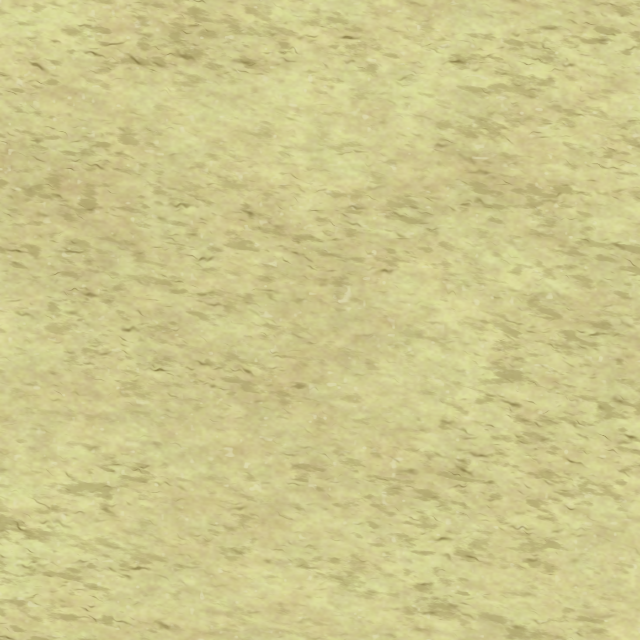
This texture is drawn by a WebGL 1 fragment shader. Its source:

```glsl
precision highp float;
// Pale straw-coloured stone with soft tan bands, fine grain and short dark flecks.

uniform vec2 u_resolution;

#define BAND_HEIGHT 0.63
#define BAND_WIDTH 0.17
#define PATCH_CONTRAST 1.15
#define MOTTLE_CONTRAST 1.35
#define GRAIN_CONTRAST 1.05
#define STREAK_STRENGTH 0.60
#define FLECK_STRENGTH 0.80
#define FLECK_TILT -0.20
#define TAN vec3(0.780, 0.740, 0.525)
#define LIME vec3(0.846, 0.835, 0.594)
#define OLIVE vec3(0.655, 0.615, 0.395)
#define BARK vec3(0.520, 0.470, 0.260)

float hash(vec2 p) {
  vec3 q = fract(p.xyx * vec3(0.1031, 0.1030, 0.0973));
  q += dot(q, q.yzx + 33.33);
  return fract((q.x + q.y) * q.z);
}

float noise(vec2 p) {
  vec2 cell = floor(p);
  vec2 f = fract(p);
  f = f * f * (3.0 - 2.0 * f);
  float low = mix(hash(cell), hash(cell + vec2(1.0, 0.0)), f.x);
  float high = mix(hash(cell + vec2(0.0, 1.0)), hash(cell + vec2(1.0)), f.x);
  return mix(low, high, f.y);
}

float fbm(vec2 p) {
  float sum = 0.0;
  float weight = 0.5;
  for (int i = 0; i < 4; i++) {
    sum += weight * noise(p);
    p = mat2(1.96, 0.26, -0.26, 1.96) * p + 17.3;
    weight *= 0.5;
  }
  return sum / 0.9375;
}

// Darkness of scattered tapered strokes, at most one per grid cell.
float flecks(vec2 uv, vec2 grid, float density, float seed) {
  vec2 home = floor(uv * grid);
  float dark = 0.0;
  for (int j = -1; j <= 1; j++) {
    for (int i = -1; i <= 1; i++) {
      vec2 cell = home + vec2(float(i), float(j));
      vec2 id = cell + seed;
      vec2 jitter = vec2(hash(id + 11.0), hash(id + 47.0));
      vec2 d = uv - (cell + jitter) / grid;
      float angle = FLECK_TILT + 0.7 * (hash(id + 71.0) - 0.5);
      float c = cos(angle);
      float s = sin(angle);
      d = vec2(c * d.x + s * d.y, c * d.y - s * d.x);
      float size = hash(id + 93.0);
      vec2 radius = vec2(mix(0.18, 0.45, size * size), mix(0.11, 0.20, hash(id + 129.0))) / grid;
      float stroke = exp(-1.6 * dot(d / radius, d / radius));
      float present = step(hash(id + 157.0), density);
      dark = max(dark, present * stroke * mix(0.3, 1.0, size * size));
    }
  }
  return dark;
}

void main() {
  vec2 uv = gl_FragCoord.xy / u_resolution;
  vec2 tilted = uv + vec2(0.0, 0.16 * uv.x);

  // Broad tone: a tan band, wide patches, mottling and crisp grain
  float offset = (uv.y - BAND_HEIGHT) / BAND_WIDTH;
  float band = exp(-offset * offset);
  float patches = fbm(uv * vec2(4.5, 9.0) + 5.7) - 0.5;
  float mottle = fbm(tilted * vec2(30.0, 64.0) + 31.0) - 0.5;
  float grain = 0.6 * noise(tilted * vec2(85.0, 165.0) + 3.0)
              + 0.4 * noise(uv * vec2(185.0, 240.0) + 81.0) - 0.5;
  float tone = 0.72 - 0.27 * band + PATCH_CONTRAST * patches
             + MOTTLE_CONTRAST * mottle + GRAIN_CONTRAST * grain;
  vec3 color = mix(TAN, LIME, clamp(tone, -0.5, 1.35));

  // Slight drift between warm and green, with fine colour grain
  float hue = fbm(uv * vec2(22.0, 34.0) + 63.0) - 0.5;
  float tint = noise(uv * vec2(120.0, 150.0) + 210.0) - 0.5;
  color += vec3(0.03, -0.018, -0.01) * hue + vec3(0.012, -0.004, 0.045) * tint;

  // Pale mineral specks
  float speck = noise(tilted * vec2(70.0, 110.0) + 300.0) * noise(uv * vec2(130.0, 170.0) + 330.0);
  color = mix(color, vec3(0.89, 0.88, 0.72), 0.6 * smoothstep(0.50, 0.85, speck));

  // Ragged olive streaks, thickest in uneven clusters
  float cluster = smoothstep(0.32, 0.66, fbm(uv * vec2(6.0, 12.0) + 90.0) + 0.09 * band);
  float ragged = fbm(tilted * vec2(36.0, 95.0) + 140.0);
  float streak = smoothstep(0.56, 0.80, ragged + 0.08 * (cluster - 0.5));
  color = mix(color, OLIVE, STREAK_STRENGTH * streak * mix(0.6, 1.0, cluster));

  // Dark flecks, their edges roughened by noise
  vec2 ripple = vec2(noise(uv * 120.0 + 7.0), noise(uv * 120.0 + 57.0)) - 0.5;
  vec2 rough = uv + vec2(0.008, 0.005) * ripple;
  float dark = flecks(rough, vec2(22.0, 48.0), 0.40, 0.0);
  dark = max(dark, 0.65 * flecks(rough, vec2(38.0, 85.0), 0.45, 400.0));
  dark *= 0.55 + 0.9 * noise(uv * vec2(130.0, 190.0) + 500.0);
  color = mix(color, BARK, FLECK_STRENGTH * min(dark, 1.0) * mix(0.35, 1.0, cluster));

  gl_FragColor = vec4(clamp(color, 0.0, 1.0), 1.0);
}
```
